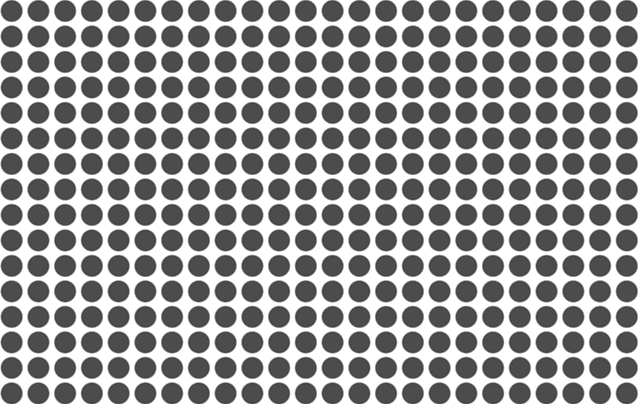
Give the GLSL for this pattern, as a WebGL 1 fragment shader.

```glsl
precision highp float;
// A regular grid of soft-edged charcoal dots on white, 24 across and 16 down.

// Lengths are fractions of the canvas height, measured from the top left.
#define DOT_COUNT vec2(24.0, 16.0)
#define DOT_PITCH vec2(0.0662, 0.0631)
#define FIRST_DOT vec2(0.0289, 0.0272)
#define DOT_RADIUS 0.0269
#define EDGE_SOFTNESS 0.0038
#define RIM_INSET 0.0035
#define RIM_WIDTH 0.0018
#define DOT_COLOR vec3(0.30)
#define RIM_COLOR vec3(0.26)
#define PAPER_COLOR vec3(1.0)

uniform vec2 u_resolution;

// Signed distance to the nearest dot of the bounded grid.
float dotGridDistance(vec2 point) {
  vec2 offset = point - FIRST_DOT;
  vec2 cell = clamp(floor(offset / DOT_PITCH + 0.5), vec2(0.0), DOT_COUNT - 1.0);
  return length(offset - cell * DOT_PITCH) - DOT_RADIUS;
}

void main() {
  float pixel = 1.0 / u_resolution.y;
  vec2 point = vec2(gl_FragCoord.x, u_resolution.y - gl_FragCoord.y) * pixel;
  float dist = dotGridDistance(point);

  // Slightly darker rim just inside the edge
  float rim = 1.0 - smoothstep(0.0, max(RIM_WIDTH, 0.5 * pixel), abs(dist + RIM_INSET));
  vec3 ink = mix(DOT_COLOR, RIM_COLOR, rim);

  // Linear edge ramp, never narrower than a pixel
  float coverage = clamp(0.5 - dist / max(EDGE_SOFTNESS, pixel), 0.0, 1.0);
  gl_FragColor = vec4(mix(PAPER_COLOR, ink, coverage), 1.0);
}
```
